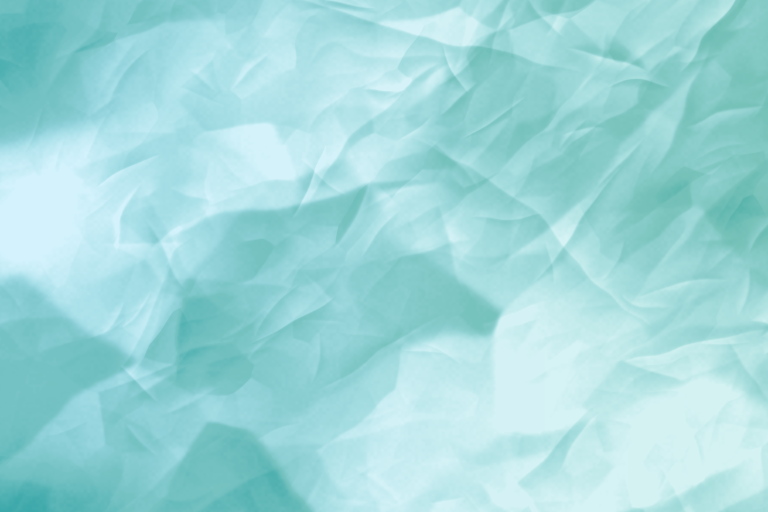
Give the GLSL for this texture, as a WebGL 2 fragment shader.

```glsl
#version 300 es
precision highp float;
// Crumpled sheet of pale turquoise paper under soft side light.
// Tone is summed from broad light, tilted facets at three sizes and
// scattered lens-shaped folds, then mapped through a colour ramp.

#define FOLD_ANGLE 0.62
#define FOLD_SPREAD 1.3
#define FOLD_CONTRAST 1.75
#define FOLD_CELLS 2.1
#define FACET_SCALE vec2(2.3, 3.7)
#define FACET_CONTRAST 1.05
#define FACET_SHARPNESS vec2(12.0, 60.0)
#define WARP 0.05
#define BROAD_CONTRAST 1.6
#define GRAIN 0.2
#define TINT_SHIFT 0.028

uniform vec2 u_resolution;
out vec4 fragColor;

float hash(vec2 p) {
    return fract(sin(dot(p, vec2(127.1, 311.7))) * 43758.5453);
}

vec2 hash2(vec2 p) {
    return vec2(hash(p), hash(p + 19.7));
}

float noise(vec2 p) {
    vec2 i = floor(p), f = fract(p);
    f = f * f * f * (f * (f * 6.0 - 15.0) + 10.0);
    vec2 e = vec2(0.0, 1.0);
    return mix(mix(hash(i), hash(i + e.yx), f.x),
               mix(hash(i + e.xy), hash(i + e.yy), f.x), f.y);
}

vec2 rotate(vec2 p, float a) {
    float c = cos(a), s = sin(a);
    return vec2(c * p.x + s * p.y, c * p.y - s * p.x);
}

// Soft pool of light or shade
float pool(vec2 p, vec2 centre, vec2 size) {
    vec2 d = (p - centre) / size;
    return exp(-dot(d, d));
}

// Strength of crumpling, smooth over the sheet
float crumple(vec2 p) {
    return mix(0.3, 1.3, noise(p * 2.6 + 4.0));
}

// Tilted planes meeting in borders that run from soft to crisp
float facets(vec2 p, float scale, float angle) {
    vec2 q = rotate(p, angle) * FACET_SCALE * scale + 9.0 * scale;
    vec2 cell = floor(q);
    float sharpness = mix(FACET_SHARPNESS.x, FACET_SHARPNESS.y, noise(q * 1.3));
    float sum = 0.0, total = 0.0;
    for (int y = -1; y <= 1; y++)
    for (int x = -1; x <= 1; x++) {
        vec2 id = cell + vec2(x, y);
        vec2 d = q - id - 0.1 - 0.8 * hash2(id);
        float weight = exp(-sharpness * dot(d, d));
        vec2 tilt = 3.0 * hash2(id + 53.1) - 1.5;
        sum += weight * (hash(id + 7.3) * 2.0 - 1.0 + dot(tilt, d));
        total += weight;
    }
    return sum / max(total, 1e-35);
}

// One fold: lit on one side, shaded on the other, tapering to both tips
float fold(vec2 d, vec2 id, float soft) {
    float turn = (hash(id + 3.1) - 0.5) * FOLD_SPREAD;
    float crossing = step(0.72, hash(id + 5.9));
    vec2 q = rotate(d, mix(FOLD_ANGLE, -FOLD_ANGLE, crossing) + turn);
    float reach = mix(0.3, 0.7, hash(id + 8.2));
    float along = q.x / reach;
    float taper = 1.0 - along * along;
    if (taper <= 0.0) return 0.0;
    float across = q.y + 0.16 * (hash(id + 11.4) - 0.5) * taper;
    vec2 widths = mix(vec2(0.12, 0.10), vec2(0.45, 0.32), hash2(id + 14.6));
    float width = (across > 0.0 ? widths.x : widths.y) * taper;
    float fade = max(0.0, 1.0 - abs(across) / max(width, 1e-4));
    float side = across / sqrt(across * across + soft * soft);
    float facing = hash(id + 17.8) < 0.7 ? 1.0 : -1.0;
    float ridge = 0.2 * exp(-across * across / (4.0 * soft * soft));
    return sqrt(taper) * (facing * side * fade * sqrt(fade) + ridge * fade);
}

// Folds scattered two to a cell, stronger in the crumpled zones
float foldLayer(vec2 p, float cells, float seed) {
    vec2 q = p * cells, cell = floor(q);
    float sum = 0.0;
    for (int y = -1; y <= 1; y++)
    for (int x = -1; x <= 1; x++)
    for (int k = 0; k < 2; k++) {
        vec2 grid = cell + vec2(x, y);
        vec2 id = grid + seed + 41.3 * float(k);
        vec2 centre = grid + hash2(id);
        float chance = hash(id + 23.5);
        float strength = crumple(centre / cells) * mix(0.1, 1.0, chance * chance);
        float soft = cells * mix(0.0015, 0.006, hash(id + 29.2));
        sum += strength * fold(q - centre, id, soft);
    }
    return sum;
}

float broadLight(vec2 p) {
    float light = BROAD_CONTRAST * (noise(p * 2.3 + 8.0) - 0.5);
    light += 1.9 * pool(p, vec2(0.08, 0.58), vec2(0.26, 0.14));
    light += 0.8 * pool(p, vec2(0.75, 0.82), vec2(0.38, 0.22));
    light += 0.7 * pool(p, vec2(1.40, 0.15), vec2(0.30, 0.20));
    light -= 1.0 * pool(p, vec2(1.30, 0.56), vec2(0.30, 0.20));
    light -= 1.2 * pool(p, vec2(0.02, 0.90), vec2(0.16, 0.20));
    light -= 2.4 * pool(p, vec2(0.0), vec2(0.26, 0.10));
    return light;
}

// Turquoise ramp, tone measured in standard deviations
vec3 paperColour(float t) {
    vec3 c = mix(vec3(0.22, 0.65, 0.64), vec3(0.46, 0.76, 0.75), smoothstep(-3.6, -1.3, t));
    c = mix(c, vec3(0.53, 0.80, 0.81), clamp((t + 1.3) / 0.76, 0.0, 1.0));
    c = mix(c, vec3(0.60, 0.84, 0.86), clamp((t + 0.54) / 0.63, 0.0, 1.0));
    c = mix(c, vec3(0.67, 0.88, 0.90), clamp((t - 0.09) / 0.68, 0.0, 1.0));
    return mix(c, vec3(0.83, 0.95, 0.975), clamp((t - 0.77) / 1.25, 0.0, 1.0));
}

void main() {
    vec2 p = gl_FragCoord.xy / u_resolution.y;
    vec2 bend = vec2(noise(p * 5.0), noise(p * 5.0 + 31.0)) - 0.5;
    vec2 kink = vec2(noise(p * 17.0), noise(p * 17.0 + 13.0)) - 0.5;
    vec2 sheet = p + WARP * (bend + 0.25 * kink);

    float tone = broadLight(p) + FACET_CONTRAST * facets(sheet, 1.0, FOLD_ANGLE);
    float rough = crumple(sheet);
    tone += 0.55 * FACET_CONTRAST * rough * facets(sheet, 2.1, FOLD_ANGLE - 0.25);
    tone += 0.32 * FACET_CONTRAST * rough * facets(sheet, 4.3, FOLD_ANGLE + 0.3);
    float cells = FOLD_CELLS, contrast = FOLD_CONTRAST;
    for (int i = 0; i < 3; i++) {
        tone += contrast * foldLayer(sheet, cells, 61.7 * float(i + 1));
        cells *= 2.0;
        contrast *= 0.82;
    }
    tone += GRAIN * (noise(p * 150.0) - 0.5);

    // Cooler at the left, greener at the right
    float drift = smoothstep(0.0, 1.0, gl_FragCoord.x / u_resolution.x) - 0.4;
    vec3 colour = paperColour(tone) + TINT_SHIFT * drift * vec3(0.3, 0.0, -1.4);
    fragColor = vec4(clamp(colour, 0.0, 1.0), 1.0);
}
```
